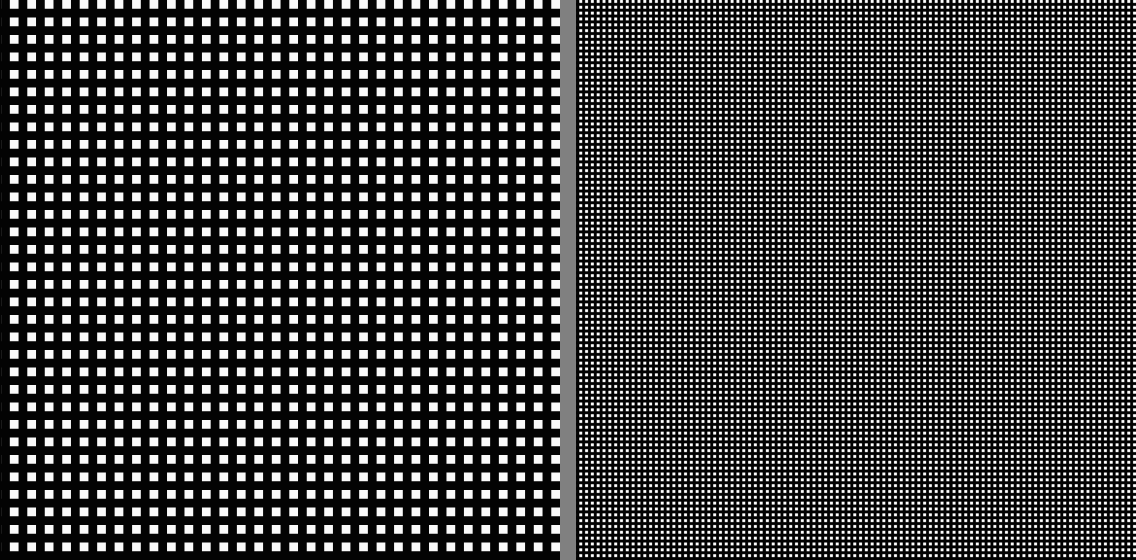
Left: one tile. Right: repeated 3 by 3.
Reproduce this pattern procedurally as a Shadertoy shader.

```glsl
// A grid of small white squares on black, half a cell wide and set in the
// upper right of each cell. The cells wrap around the canvas; a thin black
// seam gap narrows the columns slightly, so their edges drift in softness.

const vec2  REPEATS       = vec2(32.0);             // cells across and down
const vec2  SEAM_GAP      = vec2(1.0 / 512.0, 0.0); // canvas share left at the wrap
const vec2  SQUARE_CENTRE = vec2(0.75);             // in cell units
const vec2  SQUARE_HALF   = vec2(0.25);             // half size in cell units
const vec3  GROUND_COLOUR = vec3(0.01);
const vec3  SQUARE_COLOUR = vec3(0.98);

// Share of a pixel covered by the square; both sizes are in cell units.
float squareCoverage(vec2 cellPos, vec2 pixelSize) {
    vec2 offset = abs(fract(cellPos - SQUARE_CENTRE + 0.5) - 0.5);
    vec2 cover = clamp((SQUARE_HALF - offset) / pixelSize + 0.5, 0.0, 1.0);
    return cover.x * cover.y;
}

void mainImage(out vec4 fragColor, in vec2 fragCoord) {
    // Wrapped canvas position, scaled so whole cells fill all but the gap.
    vec2 cellsPerCanvas = REPEATS / (1.0 - SEAM_GAP);
    vec2 wrapped = fract(fragCoord / iResolution.xy - SEAM_GAP);
    vec2 pixelSize = cellsPerCanvas / iResolution.xy;

    float cover = squareCoverage(wrapped * cellsPerCanvas, pixelSize);
    fragColor = vec4(mix(GROUND_COLOUR, SQUARE_COLOUR, cover), 1.0);
}
```
